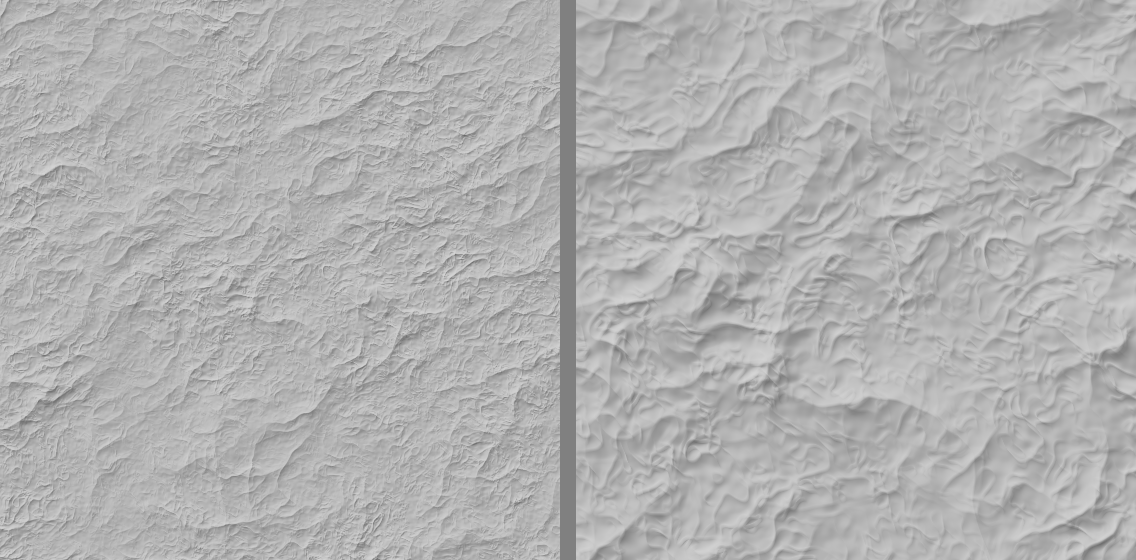
Left: the whole. Right: its middle third, enlarged.
Write a WebGL 1 fragment shader that draws this texture.

```glsl
precision highp float;
// Grey rough stone relief: broken diagonal ledges lit from the upper left.

uniform vec2 u_resolution;

vec2 hash2(vec2 cell) {
  vec3 h = fract(cell.xyx * vec3(0.1031, 0.1030, 0.0973));
  h += dot(h, h.yzx + 33.33);
  return fract((h.xx + h.yz) * h.zy);
}

float cornerSlope(vec2 cell, vec2 offset) {
  return dot(hash2(cell) * 2.0 - 1.0, offset);
}

// Gradient noise, roughly -0.7 to 0.7
float noise(vec2 p) {
  vec2 cell = floor(p);
  vec2 f = p - cell;
  vec2 u = f * f * f * (f * (f * 6.0 - 15.0) + 10.0);
  vec2 e = vec2(1.0, 0.0);
  float low = mix(cornerSlope(cell, f), cornerSlope(cell + e.xy, f - e.xy), u.x);
  float high = mix(cornerSlope(cell + e.yx, f - e.yx), cornerSlope(cell + e.xx, f - e.xx), u.x);
  return mix(low, high, u.y);
}

// Displacement that makes the crests wander
vec2 bend(vec2 p) {
  return vec2(noise(p + 3.7), noise(p + 57.3));
}

// Sharp crests over several scales, each broken into short pieces
float height(vec2 p) {
  float grain = noise(p * 125.0 + 8.3) / 125.0;
  p += 0.035 * bend(p * 5.0) + 0.012 * bend(p * 23.0) + 0.004 * bend(p * 67.0);
  float roughness = smoothstep(-0.35, 0.3, noise(p * 4.0 + 40.6));

  float total = grain * (0.12 + 0.12 * roughness);
  float frequency = 10.0;
  for (int i = 0; i < 6; i++) {
    float octave = float(i);
    float fineness = octave / 5.0;
    float angle = 0.52 + 0.5 * sin(octave * 2.4);
    float c = cos(angle);
    float s = sin(angle);
    vec2 q = vec2(c * p.x + s * p.y, c * p.y - s * p.x);
    q.x *= mix(0.6, 0.9, fineness);
    q = q * frequency + 13.7 * octave;

    float crest = exp(-6.0 * abs(noise(q))) / 6.0;
    float presence = smoothstep(-0.15, 0.25, noise(q * 0.45 + 71.3));
    float strength = mix(0.8, 0.55 + 1.2 * roughness, fineness);
    total += crest * presence * strength / frequency;
    frequency *= 1.72;
  }
  return total;
}

void main() {
  vec2 p = gl_FragCoord.xy / min(u_resolution.x, u_resolution.y);

  // Slope towards the light
  vec2 towardLight = normalize(vec2(-0.5, 0.85));
  float span = 0.0012;
  float slope = (height(p - towardLight * span) - height(p + towardLight * span)) / (2.0 * span);

  // Lit faces level off sooner than shaded ones
  float levelling = slope > 0.0 ? 1.0 : 0.2;
  float shade = slope / (1.0 + levelling * abs(slope));
  gl_FragColor = vec4(vec3(0.702 + 0.19 * shade), 1.0);
}
```
